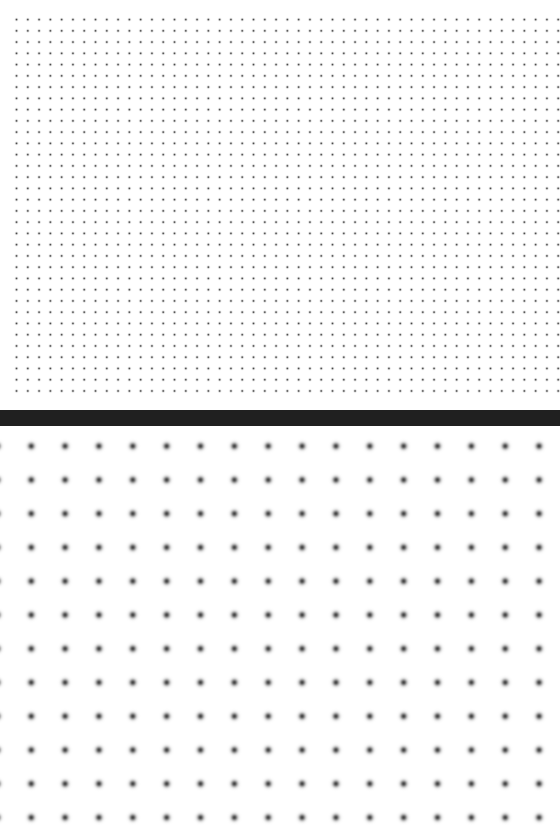
Top: the whole. Bottom: its middle third, enlarged.
Write a Shadertoy shader that draws this pattern.

```glsl
// Dot grid paper: soft grey dots in even rows and columns on white.

#define CANVAS_WIDTH 512.0               // units across the canvas
#define GRID_COUNT   vec2(49.0, 34.0)    // columns, rows
#define GRID_ORIGIN  vec2(15.1, 17.4)    // centre of the lower left dot
#define GRID_PITCH   vec2(10.318, 10.29) // distance between dot centres
#define DOT_SPREAD   0.69                // softness radius of a dot
#define PAPER_COLOR  vec3(1.0)
#define DOT_COLOR    vec3(0.28)

// Offset from the nearest dot; the clamp keeps the margins empty.
vec2 offsetFromDot(vec2 p) {
    vec2 cell = round((p - GRID_ORIGIN) / GRID_PITCH);
    cell = clamp(cell, vec2(0.0), GRID_COUNT - 1.0);
    return p - GRID_ORIGIN - cell * GRID_PITCH;
}

// Gaussian ink profile: dark core with a smooth edge.
float dotCoverage(vec2 offset) {
    return exp(-0.5 * dot(offset, offset) / (DOT_SPREAD * DOT_SPREAD));
}

void mainImage(out vec4 fragColor, in vec2 fragCoord) {
    vec2 p = fragCoord * CANVAS_WIDTH / iResolution.x;
    float ink = dotCoverage(offsetFromDot(p));
    fragColor = vec4(mix(PAPER_COLOR, DOT_COLOR, ink), 1.0);
}
```
